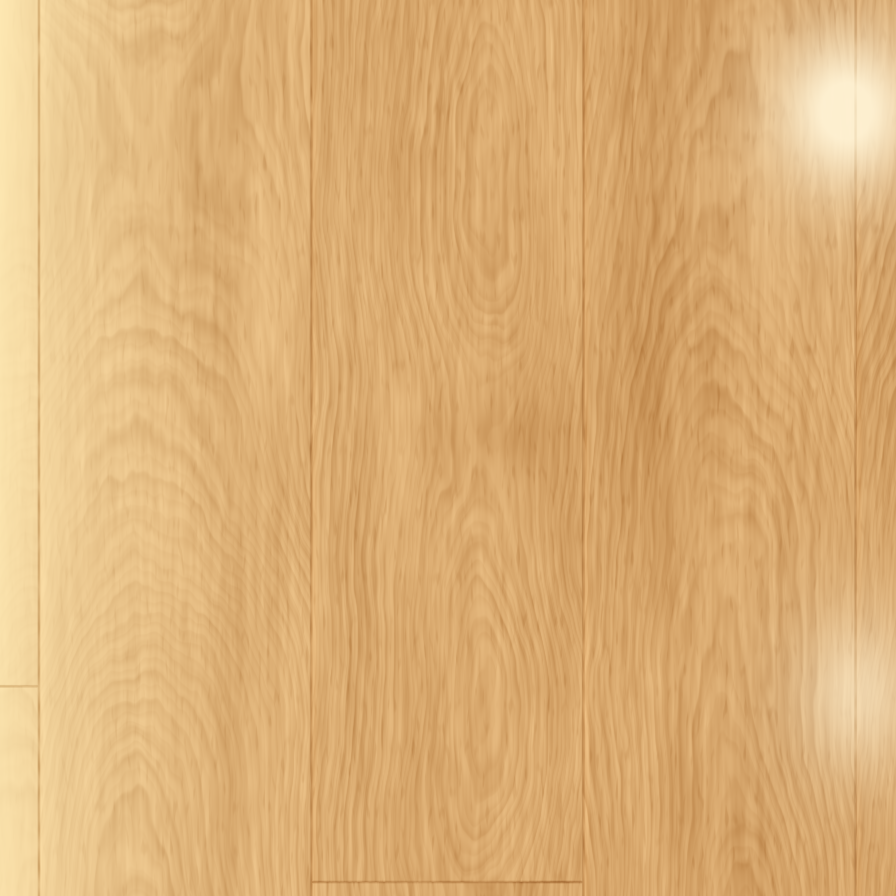
A three.js fragment shader for this texture:

```glsl
varying vec2 vUv;

const float PLANK_WIDTH = 0.3038;
const float FIRST_SEAM = 0.0435;
const float PLANK_LENGTH = 2.0;
const float SEAM_HALF_WIDTH = 0.0012;
const float SEAM_STRENGTH = 0.75;
const float BEVEL_WIDTH = 0.009;
const float RING_SPACING = 0.0105;
const float RING_CONTRAST = 0.38;
const float FINE_RING_CONTRAST = 0.13;
const float FIBRE_CONTRAST = 0.36;
const float PORE_CONTRAST = 0.26;
const float TINT_STEP = 0.06;
const vec3 DARK_WOOD = vec3(0.74, 0.52, 0.285);
const vec3 LIGHT_WOOD = vec3(0.89, 0.71, 0.48);
const vec3 SEAM_TINT = vec3(0.83, 0.74, 0.62);
const vec3 WINDOW_LIGHT = vec3(1.0, 0.92, 0.71);
const vec3 LAMP_LIGHT = vec3(1.0, 0.95, 0.83);
const vec2 UPPER_LAMP = vec2(0.945, 0.876);
const vec2 LOWER_LAMP = vec2(0.957, 0.225);
const vec2 KNOT = vec2(0.565, 0.512);

vec2 hashGradient(vec2 cell) {
  vec2 q = vec2(dot(cell, vec2(127.1, 311.7)), dot(cell, vec2(269.5, 183.3)));
  return fract(sin(q) * 43758.55) * 2.0 - 1.0;
}

float gradientNoise(vec2 p) {
  vec2 i = floor(p);
  vec2 f = fract(p);
  vec2 w = f * f * f * (f * (f * 6.0 - 15.0) + 10.0);
  vec2 e = vec2(0.0, 1.0);
  float bottom = mix(dot(hashGradient(i), f),
                     dot(hashGradient(i + e.yx), f - e.yx), w.x);
  float top = mix(dot(hashGradient(i + e), f - e),
                  dot(hashGradient(i + e.yy), f - e.yy), w.x);
  return mix(bottom, top, w.y);
}

float spot(vec2 p, vec2 centre, vec2 radius) {
  vec2 d = (p - centre) / radius;
  return exp(-dot(d, d));
}

// Heart position across the plank, and mean depth of the cut below it
vec2 heartOf(float id) {
  if (id == 1.0) return vec2(0.40, 0.140);
  if (id == 2.0) return vec2(0.63, 0.040);
  if (id == 3.0) return vec2(0.54, 0.085);
  return vec2(0.95, 0.160);
}

// Amplitude, frequency and peak height of the depth wave along the plank
vec3 waveOf(float id) {
  if (id == 1.0) return vec3(0.090, 3.5, 0.80);
  if (id == 2.0) return vec3(0.022, 10.6, 0.515);
  if (id == 3.0) return vec3(0.060, 2.5, 1.05);
  return vec3(0.110, 3.0, 0.90);
}

float ringProfile(float radius) {
  float phase = fract(radius);
  return smoothstep(0.25, 0.80, phase) * (1.0 - smoothstep(0.80, 1.0, phase));
}

// Growth rings: distance to a wavering heart line, sliced by the plank face
float ringLines(vec2 p, float across, float id, vec2 seed) {
  vec2 heart = heartOf(id);
  vec3 wave = waveOf(id);
  float wander = 0.050 * gradientNoise(vec2(p.y * 3.0, 0.5) + seed);
  float side = (across - heart.x) * PLANK_WIDTH + wander;
  float depth = heart.y + wave.x * cos(wave.y * (p.y - wave.z));
  float warp = 0.026 * gradientNoise(p * vec2(7.0, 3.0) + seed)
             + 0.008 * gradientNoise(p * vec2(22.0, 9.0) + seed)
             + 0.003 * gradientNoise(p * vec2(75.0, 24.0) + seed);
  float radius = (length(vec2(side, depth)) + warp) / RING_SPACING;
  float strength = 0.55 + 1.3 * gradientNoise(p * vec2(13.0, 3.5) - seed);
  return RING_CONTRAST * ringProfile(radius) * clamp(strength, 0.1, 1.0)
       + FINE_RING_CONTRAST * ringProfile(radius * 2.3);
}

void main() {
  // Plank layout with staggered end joints
  float column = (vUv.x - FIRST_SEAM) / PLANK_WIDTH;
  float across = fract(column);
  float id = floor(column) + 1.0;
  float joint = 0.234 - 0.1092 * id - 0.5 * mod(id, 2.0);
  float row = floor((vUv.y - joint) / PLANK_LENGTH);
  vec2 seed = vec2(id * 17.3, id * 5.7 + row * 31.1);

  // Wood figure
  float broad = gradientNoise(vUv * vec2(9.0, 2.2) + seed)
              + 0.6 * gradientNoise(vUv * vec2(32.0, 2.5) + seed);
  float fibre = gradientNoise(vUv * vec2(120.0, 6.0) + seed)
              + 0.8 * gradientNoise(vUv * vec2(250.0, 22.0) + seed);
  float pores = smoothstep(0.12, 0.5, gradientNoise(vUv * vec2(230.0, 42.0) - seed));
  float tone = 0.82 + TINT_STEP * (2.0 - id) + 0.42 * broad;
  tone -= ringLines(vUv, across, id, seed);
  tone += FIBRE_CONTRAST * fibre - PORE_CONTRAST * pores;
  tone -= 0.28 * spot(vUv, KNOT, vec2(0.060, 0.030));
  vec3 colour = mix(DARK_WOOD, LIGHT_WOOD, clamp(tone, -0.2, 1.25));

  // Seams, end joints and the pale bevel beside each seam
  float sideGap = min(across, 1.0 - across) * PLANK_WIDTH;
  float endOffset = mod(vUv.y - joint, PLANK_LENGTH);
  float gap = min(sideGap, min(endOffset, PLANK_LENGTH - endOffset));
  float bevel = 1.0 - smoothstep(0.4, 1.0, across * PLANK_WIDTH / BEVEL_WIDTH);
  float seam = 1.0 - smoothstep(SEAM_HALF_WIDTH * 0.3, SEAM_HALF_WIDTH * 2.0, gap);
  float wear = 0.9 + 0.9 * gradientNoise(vec2(vUv.x * 20.0, vUv.y * 45.0));
  colour *= 1.0 + 0.035 * bevel;

  // Window light from the left and lamp reflections on the right
  float window = 0.95 * exp(-vUv.x / 0.155) * (0.86 + 0.14 * vUv.y);
  float lamps = 0.88 * spot(vUv, UPPER_LAMP, vec2(0.076, 0.084))
              + 0.20 * spot(vUv, UPPER_LAMP, vec2(0.15, 0.18))
              + 0.46 * spot(vUv, LOWER_LAMP, vec2(0.070, 0.085))
              + 0.16 * spot(vUv, LOWER_LAMP, vec2(0.13, 0.17));
  colour = mix(colour, WINDOW_LIGHT, window);
  colour = mix(colour, LAMP_LIGHT, min(lamps, 0.96));
  float seamAmount = SEAM_STRENGTH * seam * wear * (1.0 - 0.7 * min(lamps, 1.0));
  colour *= mix(vec3(1.0), SEAM_TINT, seamAmount);

  gl_FragColor = vec4(colour, 1.0);
}
```
